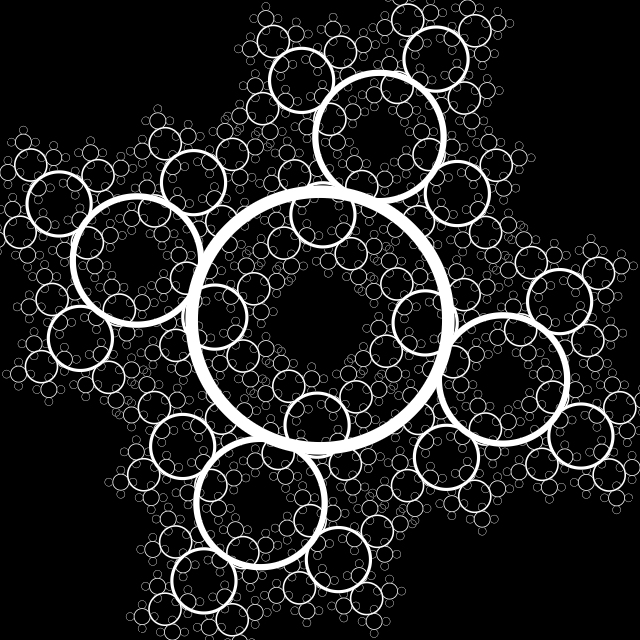
Give the GLSL for this pattern, as a Shadertoy shader.

```glsl
// Fractal of white rings on black: each ring carries four half-size rings, twisted level by level.

const vec3  BACKGROUND   = vec3(0.0);
const vec3  RING_COLOR   = vec3(1.0);
const vec2  CENTER       = vec2(0.5);
const float ROOT_RADIUS  = 0.2005;  // in canvas heights
const float HALF_STROKE  = 0.049;   // relative to the ring radius
const float CHILD_OFFSET = 1.5;     // centre distance, relative to the parent radius
const float CHILD_SCALE  = 0.5;
const float TWIST        = radians(18.0);
const float BRANCH_REACH = 2.8;     // bound of a whole branch, relative to its radius
const int   LEVELS       = 6;
const int   MAX_VISITS   = 512;

// Share of a pixel-wide span covered by the stroke of a ring
float ringCoverage(vec2 p, float radius, float pixel) {
    float d = length(p) - radius;
    float halfWidth = HALF_STROKE * radius;
    float overlap = min(d + 0.5 * pixel, halfWidth) - max(d - 0.5 * pixel, -halfWidth);
    return clamp(overlap / pixel, 0.0, 1.0);
}

// Depth-first walk of the ring tree, skipping branches out of reach
float ringTree(vec2 p, float pixel) {
    vec3 stack[32];                 // xy: ring centre, z: level
    int count = 1;
    stack[0] = vec3(0.0);
    float coverage = 0.0;

    for (int visit = 0; visit < MAX_VISITS; visit++) {
        if (count == 0) break;
        count--;
        vec3 node = stack[count];
        float radius = ROOT_RADIUS * pow(CHILD_SCALE, node.z);
        vec2 local = p - node.xy;
        if (length(local) > BRANCH_REACH * radius + pixel) continue;

        coverage = max(coverage, ringCoverage(local, radius, pixel));

        // Four children at right angles, turned further at each level
        if (int(node.z + 0.5) < LEVELS - 1) {
            float angle = -TWIST * (node.z + 1.0);
            vec2 arm = CHILD_OFFSET * radius * vec2(cos(angle), sin(angle));
            for (int k = 0; k < 4; k++) {
                stack[count] = vec3(node.xy + arm, node.z + 1.0);
                count++;
                arm = vec2(-arm.y, arm.x);
            }
        }
    }
    return coverage;
}

void mainImage(out vec4 fragColor, in vec2 fragCoord) {
    float pixel = 1.0 / min(iResolution.x, iResolution.y);
    vec2 p = (fragCoord - CENTER * iResolution.xy) * pixel;
    fragColor = vec4(mix(BACKGROUND, RING_COLOR, ringTree(p, pixel)), 1.0);
}
```
